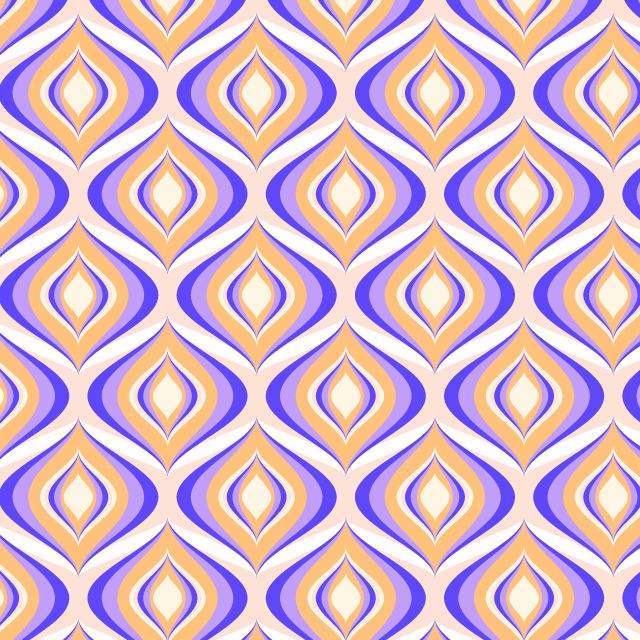
This pattern is drawn by a WebGL 2 fragment shader. Its source:

```glsl
#version 300 es
precision highp float;
// Staggered rows of nested retro ogee drops, linked by white S-shaped ribbons.
uniform vec2 u_resolution;
out vec4 fragColor;

const float PI = 3.14159265;
const vec3 BLUE = vec3(0.37, 0.28, 0.99);
const vec3 LILAC = vec3(0.76, 0.62, 0.99);
const vec3 ORANGE = vec3(0.995, 0.76, 0.48);
const vec3 CREAM = vec3(0.995, 0.965, 0.90);
const vec3 PEACH = vec3(0.99, 0.89, 0.84);

// True inside a drop with cusped tips; size holds its half width and half height.
bool inOgee(vec2 p, vec2 size, float fullness) {
  float u = min(p.y / size.y, 1.0);
  return p.x < size.x * pow(max(cos(0.5 * PI * u), 0.0), fullness);
}

// Paints the nested layers from the outside in.
vec3 paintOgee(vec2 p, vec3 color) {
  if (inOgee(p, vec2(0.449, 0.404), 1.87)) color = BLUE;
  if (inOgee(p, vec2(0.369, 0.403), 1.92)) color = LILAC;
  if (inOgee(p, vec2(0.281, 0.402), 2.0)) color = ORANGE;
  if (inOgee(p, vec2(0.215, 0.256), 1.9)) color = CREAM;
  if (inOgee(p, vec2(0.190, 0.235), 1.9)) color = PEACH;
  if (inOgee(p, vec2(0.168, 0.226), 1.9)) color = BLUE;
  if (inOgee(p, vec2(0.136, 0.223), 1.9)) color = LILAC;
  if (inOgee(p, vec2(0.101, 0.219), 1.9)) color = ORANGE;
  if (inOgee(p, vec2(0.082, 0.122), 1.6)) color = CREAM;
  return color;
}

vec3 pattern(vec2 uv) {
  // Mirror each cell into one quarter: drops sit at two opposite corners.
  vec2 cell = (uv - vec2(0.401, 0.539)) / vec2(0.2786, 0.3157);
  vec2 p = abs(fract(cell + 0.5) - 0.5);

  // Ribbon from the tip of one drop to the tip of its neighbour.
  float ribbonY = 0.404 - 0.308 * acos(clamp(1.0 - 4.0 * p.x, -1.0, 1.0)) / PI;
  float halfWidth = 0.036 * sqrt(max(sin(2.0 * PI * p.x), 0.0));
  vec3 color = abs(p.y - ribbonY) < halfWidth ? vec3(1.0) : PEACH;

  color = paintOgee(p, color);
  return paintOgee(0.5 - p, color);
}

void main() {
  // Average a 4 by 4 grid of samples to smooth the edges.
  vec3 sum = vec3(0.0);
  for (int i = 0; i < 16; i++) {
    vec2 offset = (vec2(i % 4, i / 4) + 0.5) / 4.0 - 0.5;
    sum += pattern((gl_FragCoord.xy + offset) / min(u_resolution.x, u_resolution.y));
  }
  fragColor = vec4(sum / 16.0, 1.0);
}
```
